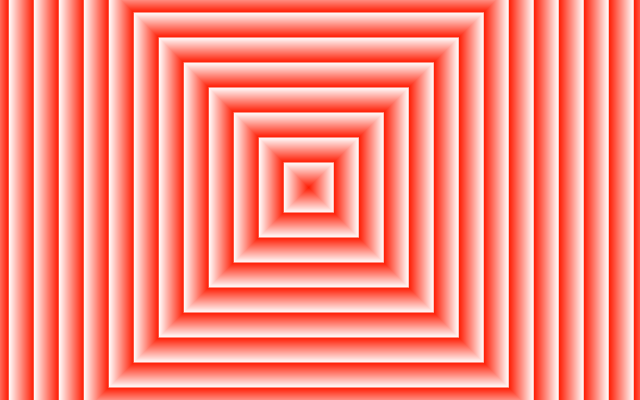
Reproduce this background procedurally as a Shadertoy shader.

```glsl
// Nested squares around an off-centre point, each ring fading from red to white.

const vec3 RED = vec3(1.0, 0.105, 0.005);
const vec3 WHITE = vec3(1.0);
const vec2 CENTRE = vec2(0.771875, 0.53125); // in canvas heights
const float RING_WIDTH = 0.0625;

// Distance measured so that its contours are squares
float squareDistance(vec2 p) {
    vec2 a = abs(p);
    return max(a.x, a.y);
}

// Rising ramp repeated every unit, its drops smoothed over the given width
float smoothSawtooth(float t, float width) {
    float offset = fract(t + 0.5) - 0.5; // signed distance to the nearest drop
    float afterDrop = clamp(offset / width + 0.5, 0.0, 1.0);
    afterDrop = max(afterDrop, step(t, 0.5)); // no drop at the very centre
    return clamp(offset + 1.0 - afterDrop, 0.0, 1.0);
}

void mainImage(out vec4 fragColor, in vec2 fragCoord) {
    vec2 p = fragCoord / iResolution.y;
    float pixel = 1.0 / iResolution.y;

    // Ring position, then its colour ramp
    float rings = squareDistance(p - CENTRE) / RING_WIDTH;
    float ramp = smoothSawtooth(rings, pixel / RING_WIDTH);
    fragColor = vec4(mix(RED, WHITE, ramp), 1.0);
}
```
